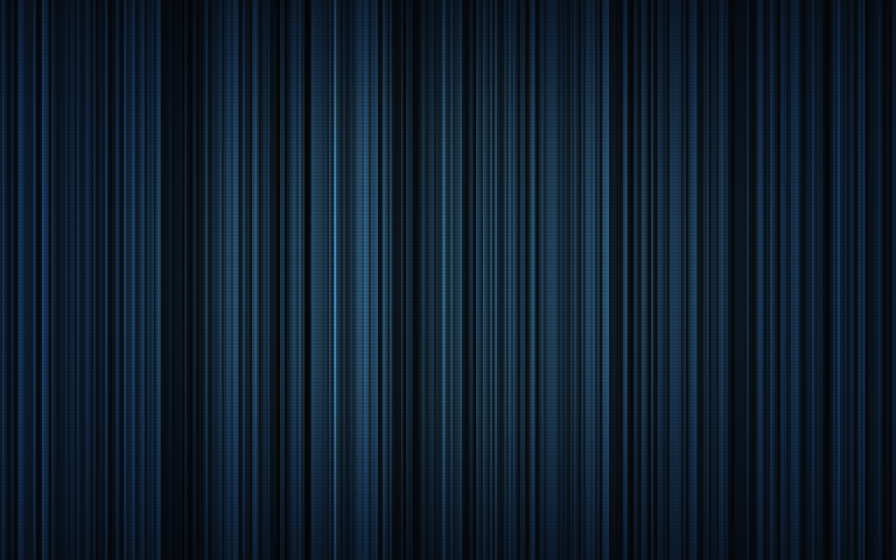
This background is drawn by a WebGL 2 fragment shader. Its source:

```glsl
#version 300 es
precision highp float;
// Fine vertical blue pinstripes on near-black, lit by a wide soft central glow.
// Hashed columns at two scales set each stripe's tone, layered sines group them
// into bands, a few brighter threads stand out, and a faint row mesh covers all.
uniform vec2 u_resolution;
out vec4 fragColor;

// Positions across the width of the most prominent threads.
const float THREADS[9] = float[](0.039, 0.148, 0.178, 0.374, 0.436, 0.495, 0.564, 0.699, 0.790);

float hash(float n) {
    n = fract(n * 0.1031);
    n *= n + 33.33;
    return fract(n * (n + n));
}

// Broad dark and light groups of stripes.
float bands(float x) {
    float wave = 0.10 * sin(x * 47.0 + 1.1) + 0.08 * sin(x * 83.0 + 4.0);
    float gaps = exp(-pow((x - 0.463) / 0.016, 2.0))
               + exp(-pow((x - 0.660) / 0.016, 2.0))
               + exp(-pow((x - 0.815) / 0.012, 2.0))
               + exp(-pow((x - 0.195) / 0.022, 2.0));
    return 1.0 + wave - 0.32 * gaps;
}

// Relative brightness of the stripe pattern at one place.
float stripeTone(float x) {
    float fine = hash(floor(x * 384.0) + 17.0);
    float coarse = hash(floor(x * 150.0) + 531.0);
    float tone = 0.15 + 1.15 * pow(fine, 1.4) + 0.65 * coarse;
    tone *= mix(1.0, 0.35, step(0.80, hash(floor(x * 256.0) + 907.0)));
    return tone * bands(x);
}

// Narrow bright lines with a small halo.
float threadLight(float x) {
    float sum = 0.0;
    for (int i = 0; i < THREADS.length(); i++) {
        float d = abs(x - THREADS[i]);
        sum += 0.9 * exp(-pow(d / 0.0014, 2.0)) + 0.12 * exp(-d / 0.006);
    }
    return sum;
}

void main() {
    vec2 uv = gl_FragCoord.xy / u_resolution;

    // Average the columns over the pixel's width for smooth edges.
    float tone = 0.0;
    for (int i = 0; i < 8; i++) {
        float offset = (float(i) + 0.5) / 8.0 - 0.5;
        tone += stripeTone(uv.x + offset / u_resolution.x) / 8.0;
    }
    tone += threadLight(uv.x);

    // Elliptical glow, with the top and bottom falling into shade.
    vec2 p = (uv - vec2(0.5, 0.52)) / vec2(0.36, 0.40);
    float glow = exp(-dot(p, p));
    float shade = 1.0 - 0.35 * pow(abs(uv.y * 2.0 - 1.0), 3.0);
    float light = (0.185 + 0.10 * glow) * shade;

    // Mesh of rows, fading where it is too fine to resolve.
    float rows = uv.y * 160.0;
    float meshFade = 1.0 - smoothstep(0.5, 1.0, 160.0 / u_resolution.y);
    float mesh = 1.0 + 0.07 * meshFade * sin(rows * 6.2831853);

    // Deep blue at the sides, softer steel blue in the middle.
    vec3 tint = mix(vec3(0.18, 0.54, 0.95), vec3(0.34, 0.73, 1.0), smoothstep(0.0, 0.75, glow));
    vec3 color = vec3(0.013, 0.010, 0.012) + tint * light * tone * mesh;
    fragColor = vec4(color, 1.0);
}
```
